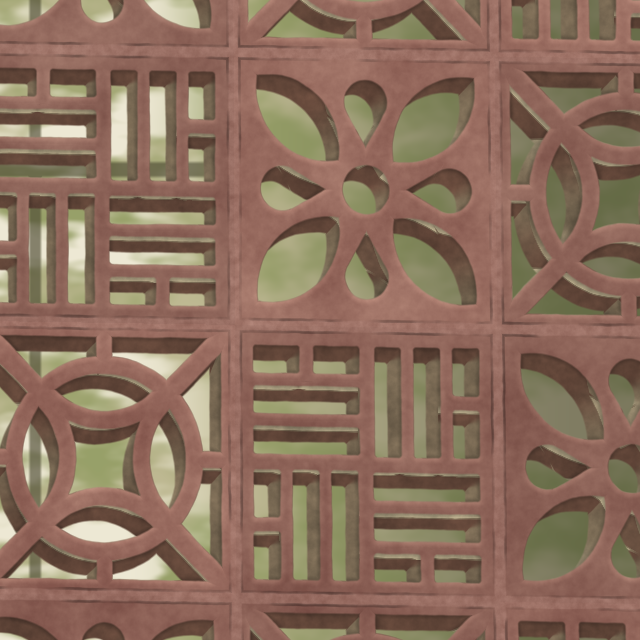
A Shadertoy shader for this pattern:

```glsl
vec2 hash2(vec2 p) {
    p = vec2(dot(p, vec2(127.1, 311.7)), dot(p, vec2(269.5, 183.3)));
    return 2.0 * fract(sin(p) * 43758.5) - 1.0;
}

float gradientNoise(vec2 p) {
    vec2 i = floor(p), f = fract(p), u = f * f * (3.0 - 2.0 * f), e = vec2(1, 0);
    return mix(mix(dot(hash2(i), f), dot(hash2(i + e), f - e), u.x),
               mix(dot(hash2(i + e.yx), f - e.yx), dot(hash2(i + 1.0), f - 1.0), u.x), u.y);
}

float fbm(vec2 p) {
    float sum = 0.0, amp = 0.6;
    for (int i = 0; i < 4; i++) {
        sum += amp * gradientNoise(p);
        p = mat2(1.6, 1.2, -1.2, 1.6) * p;
        amp *= 0.55;
    }
    return sum;
}

float roundBox(vec2 p, vec2 halfSize, float r) {
    vec2 q = abs(p) - halfSize + r;
    return length(max(q, 0.0)) + min(max(q.x, q.y), 0.0) - r;
}

// Three slots per quadrant, turned a quarter from one quadrant to the next
float weaveHoles(vec2 p) {
    vec2 q = abs(p.x * p.y > 0.0 ? p : p.yx);
    float slot = clamp(floor((q.x - 0.016) / 0.297), 0.0, 2.0);
    vec2 c = q - vec2(0.165 + 0.297 * slot, 0.455);
    if (slot < 1.5) return roundBox(c, vec2(0.103, 0.405), 0.025);
    return roundBox(vec2(c.x, abs(c.y) - 0.228), vec2(0.103, 0.177), 0.025);
}

// Round eye, four drops on the axes, four leaves on the diagonals
float flowerHoles(vec2 p) {
    vec2 a = abs(p), q = a.x > a.y ? a.yx : a;
    float eye = length(p) - 0.18;
    float cone = max(q.x * 0.866 - (q.y - 0.31) * 0.5, q.y - 0.56);
    float drop = min(length(q - vec2(0, 0.64)) - 0.165, cone);
    vec2 leaf = abs(mat2(0.707, -0.707, 0.707, 0.707) * (a - 0.52));
    float vesica = length(vec2(leaf.y + 0.31, leaf.x)) - 0.535;
    return min(min(eye, drop), vesica);
}

// Spoked ring around four lenses and a pinched square
float ringHoles(vec2 p) {
    vec2 a = abs(p), q = a.x > a.y ? a.yx : a;
    float r = length(p), arc = length(q - vec2(0, 0.865));
    float outer = max(max(q.y - 0.89, 0.75 - r),
                      max(0.06 - q.x, 0.075 - (q.y - q.x) * 0.707));
    float lens = max(r - 0.62, arc - 0.52);
    float centre = max(0.65 - arc, q.y - 0.27);
    return min(outer, min(lens, centre));
}

float tileHoles(vec2 p, float kind) {
    if (kind < 0.5) return weaveHoles(p);
    return kind < 1.5 ? flowerHoles(p) : ringHoles(p);
}

vec3 backdrop(vec2 uv) {
    float cloud = fbm(uv * vec2(5, 7) + 3.0);
    vec3 col = mix(vec3(0.69, 0.67, 0.53), vec3(0.55, 0.58, 0.38),
                   smoothstep(-0.25, 0.2, cloud));
    col *= mix(1.08, 0.72, smoothstep(0.3, 0.95, uv.x));
    float lamp = smoothstep(0.42, 0.2, uv.x) * smoothstep(0.0, 0.2, fbm(uv * vec2(4, 9) + 8.0) + 0.08);
    col = mix(col, vec3(0.93, 0.91, 0.83), lamp);
    float beam = smoothstep(0.015, 0.008, abs(uv.y - 0.735)) + smoothstep(0.012, 0.006, abs(uv.x - 0.055));
    return mix(col, vec3(0.3, 0.29, 0.2), 0.65 * min(beam, 1.0) * smoothstep(0.4, 0.3, uv.x));
}

void mainImage(out vec4 fragColor, in vec2 fragCoord) {
    vec2 uv = fragCoord / iResolution.xy;
    vec2 lean = vec2(0.014 * uv.x * (uv.y - 0.5), 0.016 * (uv.x - 0.57));
    vec2 grid = (uv + lean - vec2(0.572, 0.702)) / vec2(0.41, 0.426) + 0.5;
    vec2 id = floor(grid);
    float kind = mod(id.x + id.y + 1.0, 3.0);
    float px = 2.5 / (0.41 * min(iResolution.x, iResolution.y));
    vec2 p = 2.0 * fract(grid) - 1.0;
    vec2 moulded = p + 0.012 * vec2(fbm(uv * 22.0), fbm(uv * 22.0 + 9.0)) + 0.008 * hash2(id);

    // Sight line through the thickness of the block
    vec2 slant = vec2(0.065 + 0.07 * uv.x, 0.115);
    float front = tileHoles(moulded, kind), through = front;
    for (int i = 1; i <= 6; i++)
        through = max(through, tileHoles(moulded + slant * float(i) / 6.0, kind));

    // Clay face with stains and grain
    float stain = fbm(uv * 7.0), grain = fbm(uv * 70.0);
    vec3 face = mix(vec3(0.49, 0.32, 0.285), vec3(0.66, 0.49, 0.435),
                    clamp(0.46 + 0.9 * stain + 0.4 * grain + 0.25 * (uv.y - 0.5), 0.0, 1.0));
    face *= 1.0 + 0.05 * hash2(id + 5.0).x;
    float slope = (tileHoles(moulded + vec2(0, 0.012), kind) - front) / 0.012;
    face += vec3(0.09, 0.08, 0.07) * smoothstep(0.05, 0.0, front) * (0.4 - 0.6 * slope);

    // Mortar strips with broken dark seams
    vec2 border = 1.0 - abs(p);
    float joint = min(border.x, border.y) + 0.012 * fbm(uv * 30.0);
    face = mix(face, vec3(0.64, 0.47, 0.425) + 0.16 * grain, 0.6 * smoothstep(0.05, 0.035, joint));
    float seam = smoothstep(0.016, 0.004, abs(joint - 0.045));
    face *= 1.0 - 0.28 * seam * smoothstep(-0.2, 0.25, fbm(uv * 12.0 + 4.0));

    // Inner walls: dark undersides, paler sides and sills
    vec2 deep = moulded + 0.6 * slant;
    float rise = (tileHoles(deep + vec2(0, 0.02), kind) - tileHoles(deep, kind)) / 0.02;
    vec3 wall = mix(vec3(0.47, 0.41, 0.325), vec3(0.37, 0.265, 0.215), smoothstep(-0.1, 0.8, rise));
    wall = mix(wall, vec3(0.69, 0.64, 0.52), smoothstep(-0.2, -0.8, rise));
    wall *= 1.0 + 0.35 * fbm(uv * 16.0) + 0.2 * grain;
    wall *= mix(1.0, 0.82, smoothstep(-0.04, 0.0, front));

    vec3 opening = mix(backdrop(uv), wall, smoothstep(-px, px, through));
    fragColor = vec4(mix(opening, face, smoothstep(-px, px, front)), 1.0);
}
```
